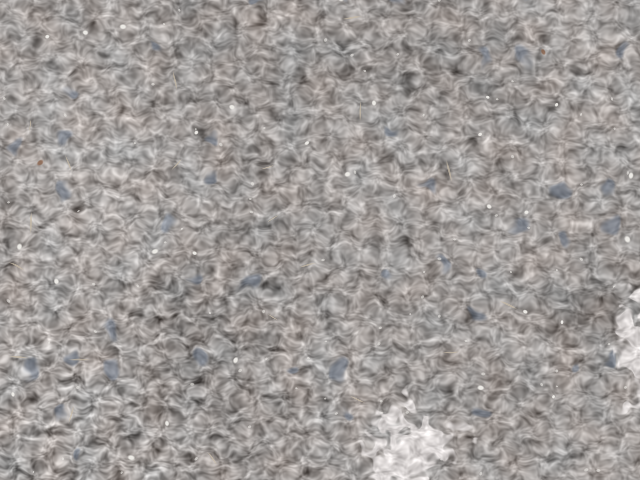
This texture is drawn by a Shadertoy shader. Its source:

```glsl
// Weathered grey stone with crumbly grain, bluish chips, pale flecks and chalky patches.

const float MEAN_TONE = 0.612;
const float GRAIN_CONTRAST = 0.31;
const float PIT_DEPTH = 0.15;
const vec2 GRAIN_FREQ = vec2(34.0, 46.0);   // grains lie slightly flat
const vec3 WARM_TINT = vec3(0.016, -0.002, -0.012);
const vec3 CHIP_BLUE = vec3(0.45, 0.48, 0.53);
const vec3 FLECK_WHITE = vec3(0.93, 0.92, 0.90);
const vec3 CHALK = vec3(0.88, 0.86, 0.855);
const vec3 RUST = vec3(0.50, 0.33, 0.23);
const vec3 STRAW = vec3(0.78, 0.73, 0.65);
const vec2 CHALK_LOW = vec2(0.855, 0.06);
const vec2 CHALK_SIDE = vec2(1.335, 0.28);

// Integer hash of a lattice cell, giving three values in 0..1
vec3 hash3(vec2 cell, float seed) {
    uvec3 v = uvec3(ivec3(vec3(cell, seed)) + 4096);
    v = v * 1664525u + 1013904223u;
    v.x += v.y * v.z; v.y += v.z * v.x; v.z += v.x * v.y;
    v ^= v >> 16u;
    v.x += v.y * v.z; v.y += v.z * v.x; v.z += v.x * v.y;
    return vec3(v) * exp2(-32.0);
}

float corner(vec2 cell, vec2 offset, float seed) {
    float angle = 6.2832 * hash3(cell, seed).x;
    return dot(vec2(cos(angle), sin(angle)), offset);
}

// Gradient noise, about -0.7..0.7
float noise(vec2 p, float seed) {
    vec2 i = floor(p), f = p - i;
    vec2 u = f * f * f * (f * (f * 6.0 - 15.0) + 10.0);
    vec2 e = vec2(1.0, 0.0);
    float low = mix(corner(i, f, seed), corner(i + e, f - e, seed), u.x);
    float high = mix(corner(i + e.yx, f - e.yx, seed), corner(i + 1.0, f - 1.0, seed), u.x);
    return mix(low, high, u.y);
}

// Soft ellipses, at most one per square cell, randomly turned and scaled
float scatter(vec2 p, float cellSize, float density, vec2 radius, float seed) {
    vec2 q = p / cellSize, cell = floor(q);
    vec3 place = hash3(cell, seed), form = hash3(cell, seed + 1.0);
    vec2 d = (q - cell - mix(vec2(0.3), vec2(0.7), place.xy)) * cellSize;
    float angle = 3.1416 * form.x;
    d = mat2(cos(angle), -sin(angle), sin(angle), cos(angle)) * d;
    float r = length(d / (radius * mix(0.6, 1.15, form.y)));
    return step(place.z, density) * (1.0 - smoothstep(0.5, 1.3, r));
}

// Ragged chalk patch, broken up by noise
float chalkPatch(vec2 p, vec2 centre, vec2 radius, float ragged) {
    float d = length((p - centre) / radius) + ragged;
    return 1.0 - smoothstep(0.72, 1.0, d);
}

float shade(vec2 p, vec2 centre, vec2 radius) {
    vec2 d = (p - centre) / radius;
    return exp(-dot(d, d));
}

void mainImage(out vec4 fragColor, in vec2 fragCoord) {
    vec2 p = fragCoord / iResolution.y;

    // Bent coordinates make the grains crumbly
    vec2 bend = vec2(noise(p * 30.0, 1.0), noise(p * 30.0, 2.0));
    vec2 w = p + 0.013 * bend;

    // Grain in three sizes over slow tonal drift
    float grain = 0.72 * noise(w * GRAIN_FREQ, 3.0)
                + 0.68 * noise(w * GRAIN_FREQ * 1.9, 4.0)
                + 0.42 * noise(w * GRAIN_FREQ * 3.4, 5.0);
    float drift = noise(p * 3.0, 6.0) + 0.8 * noise(p * 9.0, 7.0);
    float rough = shade(p, vec2(0.15, 0.05), vec2(0.5, 0.4));
    float tone = MEAN_TONE + GRAIN_CONTRAST * (1.0 + 0.3 * rough) * grain + 0.06 * drift;

    // Dark pits and stained areas
    float pits = smoothstep(0.22, 0.52, noise(w * vec2(23.0, 31.0), 8.0) + 0.1 * rough);
    tone -= PIT_DEPTH * pits;
    tone -= 0.11 * shade(p, vec2(1.24, 0.35), vec2(0.10, 0.05));
    tone -= 0.05 * shade(p, vec2(0.40, 0.36), vec2(0.16, 0.16));
    tone += 0.03 * shade(p, vec2(0.15, 0.55), vec2(0.5, 0.3));
    tone = max(tone, 0.16);

    vec3 color = tone + WARM_TINT * (1.0 + 1.5 * noise(p * 14.0, 9.0));

    // Smooth bluish chips
    float chips = scatter(w + 0.008 * bend, 0.095, 0.30, vec2(0.021, 0.015), 20.0);
    color = mix(color, CHIP_BLUE + 0.35 * (tone - MEAN_TONE), 0.72 * chips);

    // Rusty spots, straw fibres and white flecks
    vec2 fine = p + 0.003 * bend;
    color = mix(color, RUST, 0.7 * scatter(fine, 0.12, 0.06, vec2(0.009, 0.006), 30.0));
    color = mix(color, STRAW, 0.7 * scatter(fine, 0.10, 0.12, vec2(0.018, 0.002), 40.0));
    color = mix(color, FLECK_WHITE, 0.6 * scatter(fine, 0.03, 0.05, vec2(0.004, 0.003), 50.0));
    color = mix(color, FLECK_WHITE, scatter(fine, 0.075, 0.11, vec2(0.0065, 0.005), 60.0));

    // Chalky patches
    float ragged = 1.0 * noise(w * 17.0, 10.0) + 0.8 * noise(w * 48.0, 11.0);
    float chalk = max(chalkPatch(p, CHALK_LOW, vec2(0.095, 0.085), ragged),
                      chalkPatch(p, CHALK_SIDE, vec2(0.055, 0.105), ragged));
    color = mix(color, CHALK + 0.25 * grain, 0.9 * chalk);

    fragColor = vec4(clamp(color, 0.0, 1.0), 1.0);
}
```
